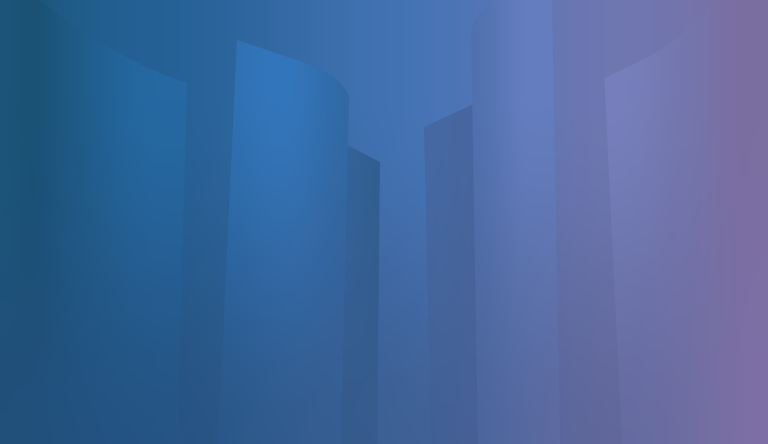
Reproduce this background procedurally as a WebGL 1 fragment shader.

```glsl
precision highp float;
// Curved translucent walls receding through a blue to violet haze.

uniform vec2 u_resolution;

// Smooth coverage of a signed distance, one device pixel wide.
float cover(float d, float pixel) {
  return clamp(d / pixel + 0.5, 0.0, 1.0);
}

// Slanted wall side: x at the floor and x at the upper border.
float side(vec2 foot_head, float y) {
  return mix(foot_head.x, foot_head.y, y);
}

// Wall crest: starts at height h, rises linearly and with a power curve.
float crest(float x, float from, float to, float h, vec2 rise, float power) {
  float t = clamp((x - from) / (to - from), 0.0, 1.5);
  return h + rise.x * t + rise.y * pow(t, power);
}

// Mask between two slanted sides and below a crest.
float wall(vec2 uv, vec2 left, vec2 right, float top, vec2 pixel) {
  float inside = cover(uv.x - side(left, uv.y), pixel.x)
               * cover(side(right, uv.y) - uv.x, pixel.x);
  return inside * cover(top - uv.y, pixel.y * 1.3);
}

// Horizontal blend through five colours at given positions.
vec3 ramp(float x, vec3 a, vec3 b, vec3 c, vec3 d, vec3 e) {
  vec3 col = mix(a, b, smoothstep(-0.02, 0.20, x));
  col = mix(col, c, smoothstep(0.16, 0.60, x));
  col = mix(col, d, smoothstep(0.52, 0.82, x));
  return mix(col, e, smoothstep(0.80, 1.02, x));
}

// Lays a wall over the scene; its colour sinks into the floor haze.
vec3 layer(vec3 scene, vec3 haze, vec3 tint, float y, float mask) {
  float lift = mix(0.08, 1.0, smoothstep(-0.03, 0.84, y));
  return mix(scene, mix(haze, tint, lift), mask);
}

void main() {
  vec2 uv = gl_FragCoord.xy / u_resolution;
  vec2 pixel = 1.0 / u_resolution;
  float x = uv.x;
  float y = uv.y;

  // Sky and floor haze
  vec3 sky = ramp(x, vec3(0.105, 0.34, 0.48), vec3(0.14, 0.375, 0.58),
                  vec3(0.275, 0.455, 0.715), vec3(0.435, 0.465, 0.69),
                  vec3(0.485, 0.43, 0.635));
  vec3 haze = ramp(x, vec3(0.13, 0.31, 0.48), vec3(0.14, 0.32, 0.505),
                   vec3(0.25, 0.38, 0.59), vec3(0.38, 0.405, 0.605),
                   vec3(0.485, 0.43, 0.64));
  vec3 col = mix(haze, sky, smoothstep(-0.03, 0.80, y));

  // Far walls
  float top = crest(x, 0.452, 0.495, 0.673, vec2(-0.038, 0.0), 1.0);
  float mask = wall(uv, vec2(0.43), vec2(0.4909, 0.497), top, pixel);
  vec3 tint = mix(vec3(0.20, 0.385, 0.60), vec3(0.19, 0.37, 0.565),
                  smoothstep(0.45, 0.495, x));
  col = layer(col, haze * 0.95, tint, y + 0.12, mask);

  top = crest(x, 0.552, 0.6146, 0.714, vec2(0.05, 0.0), 1.0);
  mask = wall(uv, vec2(0.561, 0.5484), vec2(0.64), top, pixel);
  tint = mix(vec3(0.27, 0.41, 0.64), vec3(0.28, 0.395, 0.62),
             smoothstep(0.55, 0.62, x));
  col = layer(col, haze * 0.97, tint, y + 0.10, mask);

  // Middle walls
  top = crest(x, 0.3086, 0.4544, 0.91, vec2(-0.085, -0.039), 9.0);
  mask = wall(uv, vec2(0.2839, 0.311), vec2(0.444, 0.4573), top, pixel);
  tint = mix(vec3(0.18, 0.44, 0.695), vec3(0.20, 0.46, 0.73),
             smoothstep(0.29, 0.36, x));
  tint = mix(tint, vec3(0.19, 0.41, 0.645), smoothstep(0.37, 0.46, x));
  col = layer(col, haze, tint, y, mask);

  top = crest(x, 0.6133, 0.6445, 0.921, vec2(0.0, 0.08), 0.5);
  top += step(0.644, x);
  mask = wall(uv, vec2(0.6224, 0.6126), vec2(0.7292, 0.7188), top, pixel);
  tint = mix(vec3(0.31, 0.44, 0.68), vec3(0.39, 0.49, 0.745),
             smoothstep(0.61, 0.69, x));
  col = layer(col, haze * 1.02, tint, y, mask);

  // Near walls
  top = crest(x, 0.2435, 0.052, 0.813, vec2(0.11, 0.077), 2.0);
  mask = wall(uv, vec2(-0.1), vec2(0.2305, 0.2465), top, pixel);
  tint = mix(vec3(0.105, 0.33, 0.475), vec3(0.145, 0.41, 0.635),
             smoothstep(0.03, 0.21, x));
  col = layer(col, haze, tint, y, mask);

  top = crest(x, 0.7865, 0.928, 0.824, vec2(0.115, 0.06), 4.0);
  mask = wall(uv, vec2(0.81, 0.782), vec2(1.1), top, pixel);
  tint = mix(vec3(0.465, 0.50, 0.735), vec3(0.45, 0.46, 0.675),
             smoothstep(0.80, 0.91, x));
  tint = mix(tint, vec3(0.48, 0.43, 0.63), smoothstep(0.89, 0.97, x));
  col = layer(col, haze * 1.02, tint, y, mask);

  // Soft fold shadow by the left border
  float fold = (x - 0.045) / 0.025;
  col *= 1.0 - 0.04 * exp(-fold * fold) * smoothstep(0.0, 0.6, y);

  gl_FragColor = vec4(col, 1.0);
}
```
